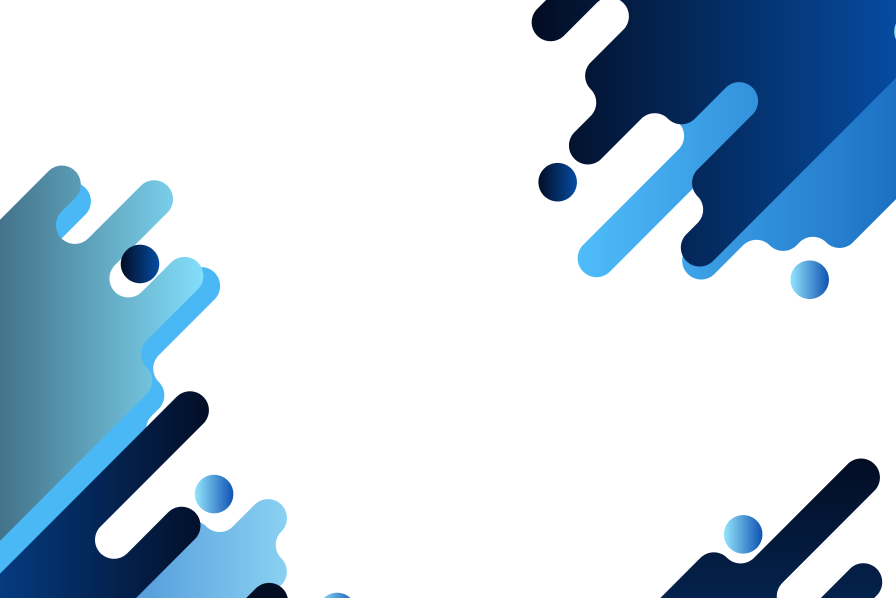
This background is drawn by a WebGL 2 fragment shader. Its source:

```glsl
#version 300 es
precision highp float;
// Corner clusters of rounded diagonal bars and small bubbles on white.
// Each cluster is a row of 45 degree strips, given by where each strip ends;
// neighbouring ends are joined by quarter circles, convex or concave.

#define BOARD vec2(768.0, 512.0)
#define RADIUS 16.2
#define BUBBLE_RADIUS 16.5
#define NONE -999.0
#define PAPER vec3(1.0)
#define INK vec3(0.012, 0.05, 0.14)
#define ROYAL vec3(0.02, 0.30, 0.64)
#define SKY vec3(0.29, 0.72, 0.96)
#define ICE vec3(0.58, 0.90, 0.99)
#define TEAL vec3(0.26, 0.45, 0.54)

uniform vec2 u_resolution;
out vec4 fragColor;

float stripEnd(float ends[8], int i) {
    return i < 0 || i > 7 ? NONE : ends[i];
}

// Signed distance to a row of strips; q = (along, across) the bars.
float stripRow(vec2 q, float firstCentre, float ends[8]) {
    float pitch = 2.0 * RADIUS;
    float index = floor((q.y - firstCentre) / pitch + 0.5);
    float offset = q.y - firstCentre - pitch * index;
    int i = int(index);
    float tip = stripEnd(ends, i);
    float nextTip = stripEnd(ends, i + (offset < 0.0 ? -1 : 1));
    float near = abs(offset);
    float far = pitch - near;
    if (nextTip < tip) {
        // Rounded cap, or the side wall above the neighbour's fillet.
        float pastCap = q.x - tip + RADIUS;
        return pastCap > 0.0
            ? length(vec2(pastCap, near)) - RADIUS
            : RADIUS - length(vec2(max(nextTip + RADIUS - q.x, 0.0), far));
    }
    // Hollow fillet, or open space beside the longer neighbour.
    float belowFillet = tip + RADIUS - q.x;
    return belowFillet > 0.0
        ? RADIUS - length(vec2(belowFillet, near))
        : length(vec2(max(q.x - nextTip + RADIUS, 0.0), far)) - RADIUS;
}

vec3 ramp(vec3 a, vec3 b, float start, float stop, float x) {
    return mix(a, b, clamp((x - start) / (stop - start), 0.0, 1.0));
}

void paint(inout vec3 color, vec3 ink, float dist, float pixel) {
    color = mix(color, ink, clamp(0.5 - dist / pixel, 0.0, 1.0));
}

void main() {
    // Board units with y running down, then axes along and across the bars.
    vec2 uv = gl_FragCoord.xy / u_resolution;
    vec2 p = vec2(uv.x, 1.0 - uv.y) * BOARD;
    float pixel = BOARD.y / u_resolution.y;
    vec2 rising = vec2(p.x - p.y, p.x + p.y) * sqrt(0.5);
    vec2 falling = rising * vec2(-1.0, 1.0);
    vec3 color = PAPER;
    float d;

    // Upper right: blue row beneath a navy row.
    d = stripRow(falling, 485.5, float[8](-337.0, -189.0, -340.0, -251.0,
        -318.0, -354.0, NONE, NONE));
    paint(color, ramp(SKY + 0.02, vec3(0.11, 0.44, 0.77), 495.0, 768.0, p.x), d, pixel);
    d = stripRow(falling, 347.2, float[8](-304.0, -376.0, -304.0, -252.0,
        -333.0, -403.0, -304.0, -258.0));
    paint(color, ramp(INK, ROYAL, 460.0, 775.0, p.x), d, pixel);

    // Left: sky row beneath a teal row.
    d = stripRow(rising, 165.5, float[8](-62.0, -150.0, -150.0, -150.0,
        -35.0, -135.0, -176.0, NONE));
    paint(color, SKY, d, pixel);
    d = stripRow(rising, 149.2, float[8](-58.0, -107.0, -11.0, -107.0,
        -39.0, -133.5, NONE, NONE));
    paint(color, ramp(TEAL, vec3(0.52, 0.88, 0.99), 0.0, 178.0, p.x), d, pixel);

    // Lower left: pale row, navy row and one dark bar.
    d = stripRow(rising, 443.7, float[8](-193.7, -135.0, -167.5, NONE,
        NONE, NONE, NONE, NONE));
    paint(color, ramp(vec3(0.34, 0.62, 0.86), vec3(0.54, 0.82, 0.95), 120.0, 246.0, p.x), d, pixel);
    d = stripRow(rising, 363.5, float[8](-117.0, -274.0, -192.0, NONE,
        NONE, NONE, NONE, NONE));
    paint(color, ramp(vec3(0.02, 0.23, 0.50), INK, 0.0, 185.0, p.x), d, pixel);
    d = stripRow(rising, 527.5, float[8](-185.0, NONE, NONE, NONE,
        NONE, NONE, NONE, NONE));
    paint(color, INK, d, pixel);

    // Lower right: navy row shaded downward.
    d = stripRow(rising, 778.5, float[8](103.0, 249.0, 105.0, 187.0,
        NONE, NONE, NONE, NONE));
    paint(color, ramp(INK, vec3(0.015, 0.14, 0.31), 393.0, 520.0, p.y), d, pixel);

    // Bubbles: centre, and 1 for a dark one.
    vec3 bubbles[7] = vec3[7](vec3(478, 156, 1), vec3(120, 226, 1),
        vec3(694, 239.5, 0), vec3(637, 457.5, 0), vec3(183.5, 423, 0),
        vec3(289, 524, 0), vec3(783, 27, 0));
    for (int i = 0; i < 7; i++) {
        vec2 local = p - bubbles[i].xy;
        vec3 left = mix(ICE, INK, bubbles[i].z);
        vec3 right = mix(vec3(0.06, 0.32, 0.70), ROYAL, bubbles[i].z);
        vec3 tint = ramp(left, right, -BUBBLE_RADIUS, BUBBLE_RADIUS, local.x);
        paint(color, tint, length(local) - BUBBLE_RADIUS, pixel);
    }
    fragColor = vec4(color, 1.0);
}
```
